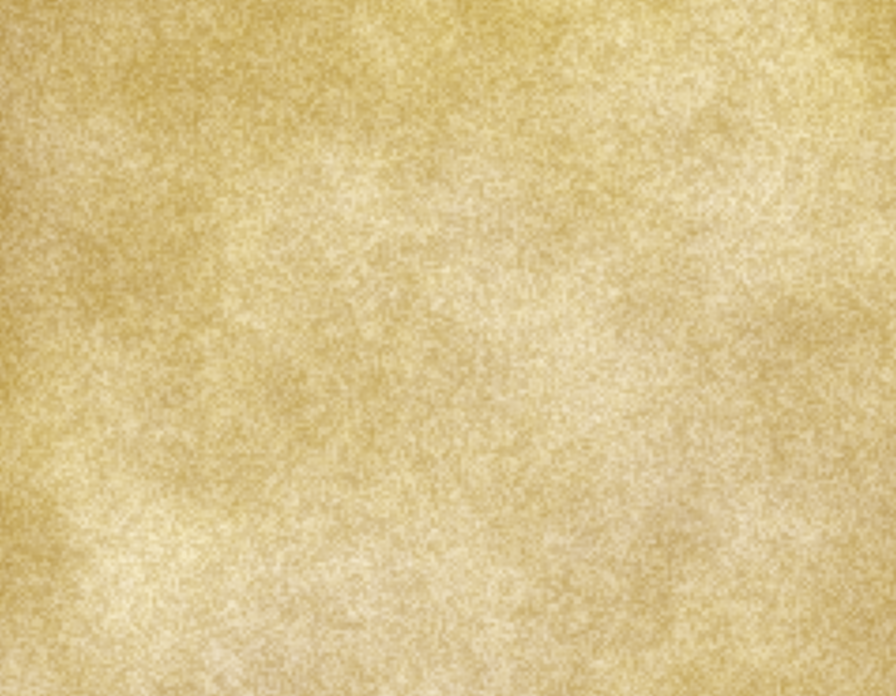
Reproduce this texture procedurally as a Shadertoy shader.

```glsl
float hash(vec2 p) {
    vec3 q = fract(vec3(p.xyx) * 0.1031);
    q += dot(q, q.yzx + 33.33);
    return fract((q.x + q.y) * q.z);
}

float noise(vec2 p) {
    vec2 cell = floor(p), f = fract(p);
    f = f * f * (3.0 - 2.0 * f);
    return mix(mix(hash(cell), hash(cell + vec2(1, 0)), f.x),
               mix(hash(cell + vec2(0, 1)), hash(cell + vec2(1, 1)), f.x), f.y);
}

// Layered noise, each octave rotated to hide the lattice
float fbm(vec2 p) {
    float sum = 0.0, weight = 0.5;
    for (int i = 0; i < 5; i++) {
        sum += weight * noise(p);
        p = mat2(1.6, 1.2, -1.2, 1.6) * p + 17.3;
        weight *= 0.55;
    }
    return sum / 1.055;
}

void mainImage(out vec4 fragColor, in vec2 fragCoord) {
    vec2 p = fragCoord / iResolution.y;
    vec2 uv = fragCoord / iResolution.xy;

    // Cloudy blotches with softly warped outlines
    vec2 warp = vec2(fbm(p * 5.0 + 31.0), fbm(p * 5.0 + 58.0)) - 0.5;
    float blotch = fbm(p * 4.5 + warp * 0.9 + 7.0) - 0.5;

    // Ageing along the left and top edges and in the lower right corner
    float ragged = 0.4 + 1.2 * fbm(p * 6.0 + 83.0);
    float leftStain = exp(-uv.x * 17.0) * (0.35 + 0.65 * exp(-pow((uv.y - 0.62) * 4.0, 2.0)));
    float topStain = exp((uv.y - 1.0) * 16.0);
    float cornerStain = exp(-length((uv - vec2(0.88, 0.0)) * vec2(5.0, 7.0)));
    float stain = ragged * (0.42 * leftStain + 0.17 * topStain + 0.2 * cornerStain);

    // Fine paper grain with a coarser mottle beneath
    float grain = 0.42 * (noise(p * 185.0) - 0.5)
                + 0.28 * (noise(mat2(0.8, 0.6, -0.6, 0.8) * p * 115.0 + 40.0) - 0.5)
                + 0.16 * (noise(p * 48.0 + 90.0) - 0.5);

    float tone = 0.635 + 0.85 * blotch + grain - stain;
    vec3 ochre = vec3(0.74, 0.62, 0.325);
    vec3 cream = vec3(0.93, 0.875, 0.715);
    vec3 color = mix(ochre, cream, clamp(tone, -0.15, 1.15));

    // Drift from yellow at the top to greyer beige at the bottom
    float beige = 0.9 * (fbm(p * 3.0 + 120.0) - 0.5) + 0.35 * (0.5 - uv.y)
                + 0.25 * (noise(p * 80.0 + 200.0) - 0.5);
    color += beige * vec3(-0.015, -0.01, 0.13);

    fragColor = vec4(clamp(color, 0.0, 1.0), 1.0);
}
```
